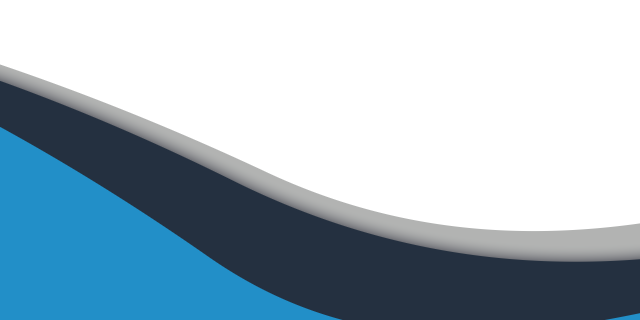
Write a Shadertoy shader that draws this background.

```glsl
// Approximate signed distance above a wave: a parabola left of the knot, a cubic right of it.
// bend holds the left square, right square and right cube terms.
float waveDistance(vec2 p, vec2 knot, float slope, vec3 bend) {
    float t = p.x - knot.x;
    float square = t < 0.0 ? bend.x : bend.y;
    float cube = t < 0.0 ? 0.0 : bend.z;
    float height = knot.y + t * (slope + t * (square + t * cube));
    float steepness = slope + t * (2.0 * square + 3.0 * t * cube);
    return (p.y - height) / sqrt(1.0 + steepness * steepness);
}

// Antialiased coverage of the area below a wave
float below(float d, float pixel) {
    return clamp(0.5 - d / pixel, 0.0, 1.0);
}

void mainImage(out vec4 fragColor, in vec2 fragCoord) {
    vec2 p = fragCoord / iResolution.xy * vec2(2.0, 1.0);
    float pixel = 1.0 / iResolution.y;

    float grayWave = waveDistance(p, vec2(0.833, 0.462), -0.469, vec3(-0.078, 0.331, -0.040));
    float navyWave = waveDistance(p, vec2(0.729, 0.435), -0.497, vec3(-0.094, 0.266, -0.021));
    float blueWave = waveDistance(p, vec2(0.651, 0.198), -0.698, vec3(-0.115, 0.593, -0.128));

    // Gray band with a soft shadow rising from the navy wave
    float shadow = pow(clamp(1.0 - navyWave / 0.052, 0.0, 1.0), 2.0);
    vec3 gray = mix(vec3(0.697, 0.702, 0.698), vec3(0.43, 0.435, 0.46), shadow);

    // Layers from back to front
    vec3 color = vec3(1.0);
    color = mix(color, gray, below(grayWave, pixel));
    color = mix(color, vec3(0.14, 0.19, 0.25), below(navyWave, pixel));
    color = mix(color, vec3(0.135, 0.56, 0.785), below(blueWave, pixel));

    fragColor = vec4(color, 1.0);
}
```
